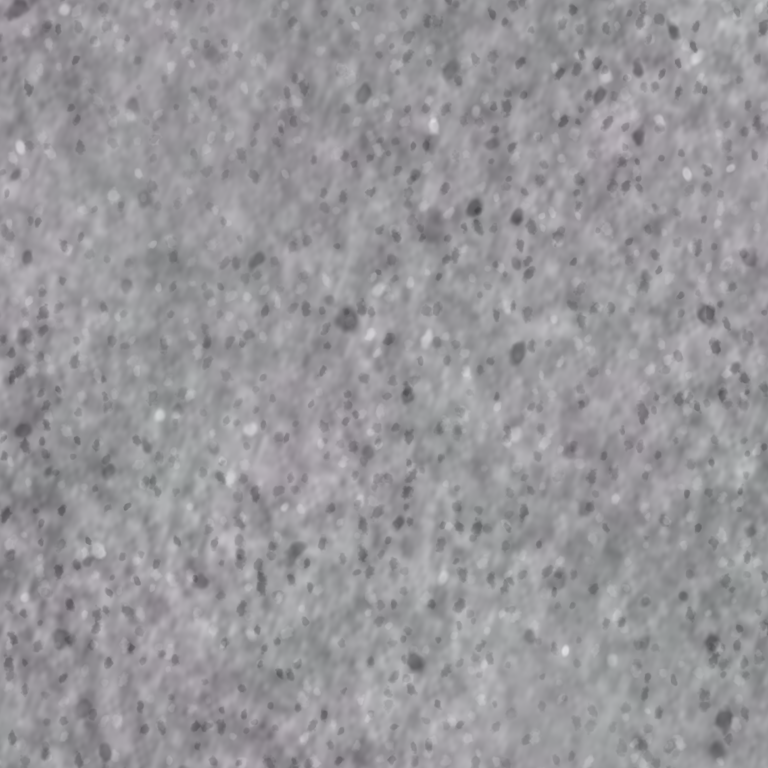
Give the GLSL for this texture, as a Shadertoy shader.

```glsl
// Weathered grey stone: soft clouds and fine, slightly upright grain from layered
// noise, strewn with dark pits and pale flecks from cellular scatter layers.
// All sizes are in canvas units, so the look is independent of resolution.

#define STONE_COLOR   vec3(0.605, 0.600, 0.615)
#define CLOUD_AMOUNT  0.075
#define GRAIN_AMOUNT  0.125
#define GRAIN_SCALE   78.0
#define GRAIN_STRETCH 1.45
#define PIT_DEPTH     0.15
#define FLECK_GAIN    0.11
#define TINT_AMOUNT   0.022
#define LEAN          0.12

vec3 hash3(vec2 cell) {
    vec3 q = fract(cell.xyx * vec3(0.1031, 0.1030, 0.0973));
    q += dot(q, q.yxz + 33.33);
    return fract((q.xxy + q.yzz) * q.zyx);
}

mat2 rotation(float angle) {
    float c = cos(angle), s = sin(angle);
    return mat2(c, s, -s, c);
}

// Smooth value noise centred on zero
float noise(vec2 p) {
    vec2 i = floor(p), f = fract(p);
    f = f * f * (3.0 - 2.0 * f);
    float low  = mix(hash3(i).x, hash3(i + vec2(1, 0)).x, f.x);
    float high = mix(hash3(i + vec2(0, 1)).x, hash3(i + vec2(1, 1)).x, f.x);
    return mix(low, high, f.y) - 0.5;
}

// Broad light and dark areas
float clouds(vec2 p) {
    float sum = 0.0, weight = 1.0;
    for (int i = 0; i < 4; i++) {
        sum += weight * noise(p);
        p = rotation(0.7) * p * 2.1 + 17.3;
        weight *= 0.62;
    }
    return sum;
}

// Fine mottling, taller than wide, each octave turned a little
float grain(vec2 p) {
    float sum = 0.0, weight = 0.75, scale = 0.5;
    for (int i = 0; i < 3; i++) {
        vec2 q = rotation(LEAN * float(i * 2 - 1)) * p * scale;
        sum += weight * noise(q * vec2(1.0, 1.0 / GRAIN_STRETCH) + 31.7 * float(i));
        weight = i == 0 ? 1.0 : 0.65;
        scale *= 1.95;
    }
    return sum;
}

// Scattered soft ovals; share is the fraction of cells that hold one
float specks(vec2 uv, float scale, float share, float radius, float stretch, float seed) {
    vec2 p = uv * scale + seed;
    vec2 home = floor(p);
    float ragged = 0.5 * noise(p * 4.0) + 0.3 * noise(p * 8.0);
    float cover = 0.0;
    for (int y = -1; y <= 1; y++)
    for (int x = -1; x <= 1; x++) {
        vec2 cell = home + vec2(x, y);
        vec3 place = hash3(cell + seed), kind = hash3(cell + seed + 57.0);
        if (kind.x > share) continue;
        vec2 d = p - cell - mix(vec2(0.15), vec2(0.85), place.xy);
        d = rotation(LEAN + (place.z - 0.5) * 1.3) * d;
        d.y /= mix(1.0, stretch, kind.y);
        float size = radius * mix(0.55, 1.0, kind.z);
        float edge = length(d) / size + ragged;
        cover = max(cover, (1.0 - smoothstep(0.45, 1.2, edge)) * mix(0.5, 1.0, kind.y));
    }
    return cover;
}

void mainImage(out vec4 fragColor, in vec2 fragCoord) {
    vec2 uv = fragCoord / iResolution.y;

    // Base tone, with grain fading in and out over broad areas
    float cloud = clouds(uv * 3.2 + 4.0);
    float strength = 1.0 + 0.7 * noise(uv * 4.0 + 71.0);
    float tone = CLOUD_AMOUNT * cloud;
    tone += GRAIN_AMOUNT * strength * grain(uv * GRAIN_SCALE);

    // Dark pits: many small, some medium, few large
    float pits = 0.85 * specks(uv, 46.0, 0.34, 0.34, 1.8, 11.0);
    pits += 1.15 * specks(uv, 20.0, 0.16, 0.25, 1.7, 23.0);
    pits += 1.25 * specks(uv, 8.0, 0.10, 0.19, 1.2, 37.0);
    tone -= PIT_DEPTH * strength * min(pits, 1.6);

    // Pale flecks: small grains, rare bright chips and faint smudges
    float flecks = 0.8 * specks(uv, 42.0, 0.26, 0.32, 1.6, 43.0);
    flecks += 1.6 * specks(uv, 17.0, 0.08, 0.17, 1.6, 59.0);
    flecks += 0.5 * specks(uv, 9.0, 0.12, 0.30, 1.3, 67.0);
    tone += FLECK_GAIN * flecks;

    // Faint drift between violet and green greys
    float tint = TINT_AMOUNT * (noise(uv * 5.0 + 90.0) + 0.6 * noise(uv * 24.0 + 13.0));
    vec3 color = STONE_COLOR + tone + tint * vec3(0.7, -0.5, 0.4);
    fragColor = vec4(clamp(color, 0.0, 1.0), 1.0);
}
```
